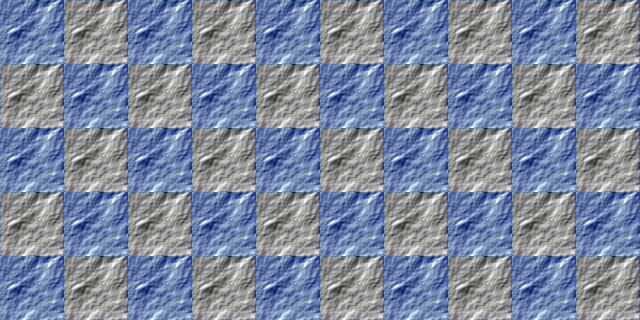
Write a WebGL 1 fragment shader that draws this pattern.

```glsl
precision highp float;

// Checkerboard of blue and grey rough stone tiles, ten across and five down.
// Every tile repeats one relief: stretched fractal noise, embossed by a height
// difference towards the light, with a few broad ledges and hollows.

uniform vec2 u_resolution;

float hash(vec2 p) {
  return fract(sin(dot(p, vec2(127.1, 311.7))) * 43758.545);
}

float valueNoise(vec2 p) {
  vec2 i = floor(p);
  vec2 f = fract(p);
  vec2 s = f * f * (3.0 - 2.0 * f);
  return mix(mix(hash(i), hash(i + vec2(1.0, 0.0)), s.x),
             mix(hash(i + vec2(0.0, 1.0)), hash(i + vec2(1.0, 1.0)), s.x), s.y);
}

// Rock height: octaves drawn out along the rising diagonal
float rockHeight(vec2 p) {
  vec2 q = vec2(0.77 * p.x + 0.64 * p.y, 0.77 * p.y - 0.64 * p.x);
  q += 0.05 * valueNoise(p * 6.0 + 17.0);
  q *= vec2(2.9, 5.0);
  float height = 0.0;
  float amplitude = 0.5;
  for (int i = 0; i < 4; i++) {
    height += amplitude * valueNoise(q + 3.7);
    q = q * 2.03 + vec2(11.3, 5.9);
    amplitude *= 0.58;
  }
  return height;
}

// Soft oval patch, tilted by an angle
float patchAt(vec2 p, vec2 center, vec2 radius, float angle) {
  vec2 d = p - center;
  float c = cos(angle);
  float s = sin(angle);
  d = vec2(c * d.x + s * d.y, c * d.y - s * d.x) / radius;
  return exp(-dot(d, d));
}

float stoneShade(vec2 p) {
  vec2 toLight = vec2(-0.010, 0.012);
  float shade = 0.58 + 2.0 * (rockHeight(p - toLight) - rockHeight(p + toLight));

  // Bright ledges
  shade += 0.22 * patchAt(p, vec2(0.36, 0.15), vec2(0.22, 0.05), 0.6);
  shade += 0.22 * patchAt(p, vec2(0.68, 0.71), vec2(0.14, 0.05), 1.0);
  shade += 0.12 * patchAt(p, vec2(0.82, 0.32), vec2(0.16, 0.05), 0.7);

  // Dark hollows
  shade -= 0.13 * patchAt(p, vec2(0.40, 0.43), vec2(0.26, 0.05), -0.1);
  shade -= 0.11 * patchAt(p, vec2(0.78, 0.52), vec2(0.17, 0.06), 0.5);
  shade -= 0.10 * patchAt(p, vec2(0.17, 0.78), vec2(0.20, 0.06), 0.5);

  // Shaded right rim and a chipped lower corner
  shade -= 0.10 * smoothstep(0.94, 1.0, p.x);
  shade += 0.35 * patchAt(p, vec2(0.96, 0.04), vec2(0.045), 0.0);
  return clamp(shade, 0.2, 1.0);
}

void main() {
  vec2 grid = gl_FragCoord.xy / u_resolution * vec2(10.0, 5.0);
  vec2 cell = floor(grid);
  vec2 local = fract(grid);
  float pixel = 5.0 / u_resolution.y;

  // Blue tiles overlap their grey neighbours by a sliver
  float isBlue = 1.0 - mod(cell.x + cell.y, 2.0);
  vec2 edge = 0.5 - abs(local - 0.5);
  float overlap = 1.0 - smoothstep(0.012 - 0.5 * pixel, 0.012 + 0.5 * pixel,
                                   min(edge.x, edge.y));
  float blueCover = max(isBlue, overlap);

  float shade = stoneShade(local);
  vec3 grey = vec3(shade, shade, shade * 0.995);
  vec3 blue = vec3(shade - 0.165, shade - 0.08, 0.6 + 0.7 * (shade - 0.47));
  blue += 0.12 * smoothstep(0.8, 1.0, shade);

  gl_FragColor = vec4(clamp(mix(grey, blue, blueCover), 0.0, 1.0), 1.0);
}
```
